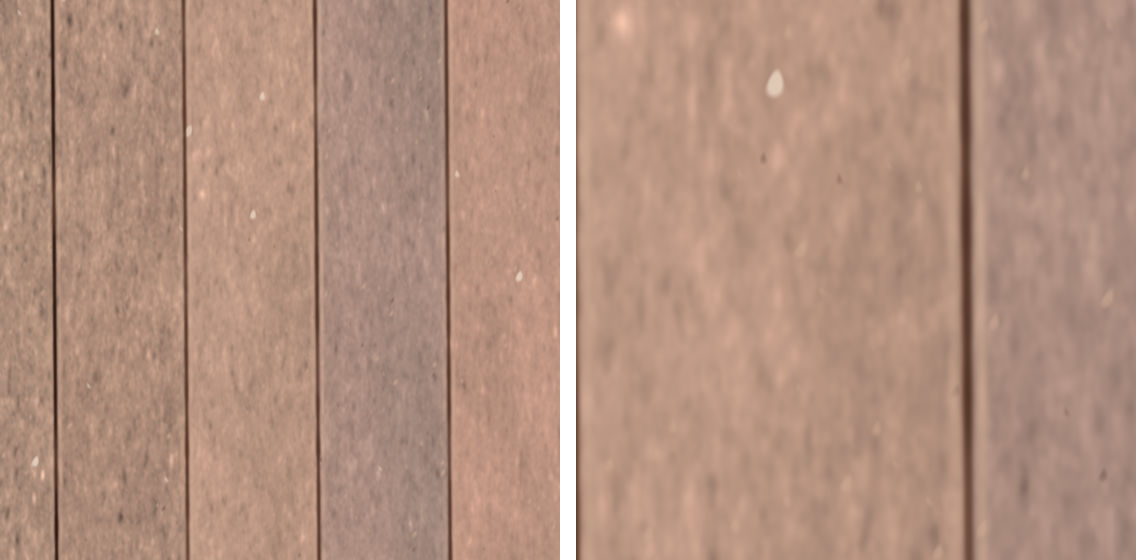
Left: the whole. Right: its middle third, enlarged.
Write a WebGL 2 fragment shader that draws this texture.

```glsl
#version 300 es
precision highp float;

uniform vec2 u_resolution;
out vec4 outColor;

// Board layout, in canvas units
const float BOARD_PITCH = 0.2343;
const float SEAM_BOTTOM = 0.1012;
const float SEAM_TOP = 0.0935;
const float SEAM_SOFTNESS = 0.0031;
const float LIP_OFFSET = 0.0085;
const float LIP_WIDTH = 0.0035;

// Colours
const vec3 BOARD_TONES[5] = vec3[5](
    vec3(0.680, 0.553, 0.478), vec3(0.686, 0.551, 0.478),
    vec3(0.732, 0.586, 0.510), vec3(0.680, 0.558, 0.504),
    vec3(0.738, 0.576, 0.505));
const float GRAIN_STRENGTH[5] = float[5](1.3, 1.2, 0.8, 0.85, 0.7);
const vec3 SEAM_BROWN = vec3(0.35, 0.22, 0.16);
const vec3 SEAM_GAP = vec3(0.17, 0.09, 0.06);
const vec3 LIP_COLOR = vec3(0.80, 0.66, 0.57);
const vec3 CHIP_COLOR = vec3(0.90, 0.82, 0.74);
const vec3 PIT_COLOR = vec3(0.42, 0.31, 0.26);
const vec3 GREY_WEAR = vec3(0.56, 0.48, 0.445);

// Wear amounts
const float FINE_GRAIN = 0.068;
const float LONG_GRAIN = 0.038;
const float BLOTCHES = 0.034;

vec2 hash2(vec2 cell, float seed) {
    uvec2 v = uvec2(ivec2(cell) + ivec2(4096)) + uvec2(uint(seed) * 7919u);
    v = v * 1664525u + 1013904223u;
    v.x += v.y * 1664525u;
    v.y += v.x * 1664525u;
    v ^= v >> 16u;
    v.x += v.y * 1664525u;
    v.y += v.x * 1664525u;
    v ^= v >> 16u;
    return vec2(v & 65535u) / 65535.0;
}

// Cellular noise: one signed soft bump per cell
float cellNoise(vec2 p, float seed) {
    vec2 base = floor(p);
    float sum = 0.0;
    for (int j = -1; j <= 1; j++)
    for (int i = -1; i <= 1; i++) {
        vec2 cell = base + vec2(i, j);
        vec2 d = p - cell - hash2(cell, seed);
        float falloff = max(0.0, 1.0 - dot(d, d));
        sum += (2.0 * hash2(cell, seed + 31.0).x - 1.0) * falloff * falloff;
    }
    return sum;
}

// Coverage of sparse soft flecks, one candidate per cell
float flecks(vec2 uv, float cells, float density, float maxRadius, float seed, float px) {
    vec2 base = floor(uv * cells);
    float cover = 0.0;
    for (int j = -1; j <= 1; j++)
    for (int i = -1; i <= 1; i++) {
        vec2 cell = base + vec2(i, j);
        vec2 pick = hash2(cell, seed + 7.0);
        vec2 d = uv - (cell + hash2(cell, seed)) / cells;
        float radius = maxRadius * mix(0.35, 1.0, pick.y * pick.y);
        d.x -= (pick.y - 0.6) * d.y;
        float taper = 0.7 - 0.18 * clamp(d.y / radius, -1.0, 1.0);
        float dist = length(vec2(d.x / taper, d.y * 0.85)) - radius;
        float edge = px + 0.0016;
        float fleck = 1.0 - smoothstep(-edge, edge, dist);
        cover = max(cover, fleck * step(pick.x, density) * mix(0.5, 1.0, pick.y));
    }
    return cover;
}

void main() {
    vec2 uv = gl_FragCoord.xy / u_resolution;
    float px = 1.0 / min(u_resolution.x, u_resolution.y);

    // Boards between slightly leaning seams
    float x = (uv.x - mix(SEAM_BOTTOM, SEAM_TOP, uv.y)) / BOARD_PITCH;
    int board = clamp(int(floor(x)) + 1, 0, 4);
    float across = fract(x);
    float nearestSeam = floor(x + 0.5);
    float seamOffset = (x - nearestSeam) * BOARD_PITCH;
    vec3 color = BOARD_TONES[board];

    // Broad weathering and a grey band on the fourth board
    float blotch = cellNoise(uv * vec2(16.0, 6.0), 1.0 + float(board));
    float wave = sin(uv.y * 7.0 + float(board) * 2.3 + sin(uv.x * 17.0));
    float greyBand = smoothstep(0.1, 0.8, across) * (0.7 + 0.3 * wave);
    color = mix(color, GREY_WEAR, board == 3 ? 0.46 * greyBand : 0.04 + 0.04 * wave);

    // Grain running along the boards, with sparse streaks where it peaks
    float longGrain = cellNoise(uv * vec2(80.0, 20.0), 11.0);
    float streak = cellNoise(uv * vec2(130.0, 52.0), 12.0);
    float fineGrain = 0.55 * streak + 0.7 * streak * abs(streak)
                    + 0.65 * cellNoise(uv * vec2(220.0, 130.0), 13.0);
    float grain = GRAIN_STRENGTH[board] * (FINE_GRAIN * fineGrain + LONG_GRAIN * longGrain);
    color *= 1.0 + grain + BLOTCHES * blotch;

    // Faint pits and pale chips
    color = mix(color, PIT_COLOR, 0.5 * flecks(uv, 20.0, 0.10, 0.0038, 21.0, px));
    color = mix(color, LIP_COLOR, 0.65 * flecks(uv, 30.0, 0.28, 0.0045, 22.0, px));
    color = mix(color, CHIP_COLOR, flecks(uv, 7.0, 0.24, 0.0095, 23.0, px));

    // Worn lips, brighter on the right of each seam
    float fray = cellNoise(vec2(nearestSeam * 5.0 + 0.5, uv.y * 30.0), 14.0);
    float lip = exp(-pow((abs(seamOffset) - LIP_OFFSET) / LIP_WIDTH, 2.0));
    float lipStrength = (seamOffset > 0.0 ? 0.48 : 0.28) + 0.3 * fray;
    color = mix(color, LIP_COLOR, lip * clamp(lipStrength, 0.0, 0.8));

    // Soft seams: the first is open and dark, the others partly filled
    bool isOpen = nearestSeam < 0.5;
    float fill = smoothstep(0.55, 1.0, sin(uv.y * 13.5 + nearestSeam * 2.0 - 0.8));
    float softness = SEAM_SOFTNESS * (1.0 + 0.10 * fray) + 0.3 * px;
    float seam = exp(-pow(abs(seamOffset) / softness, 2.4));
    vec3 seamColor = mix(SEAM_BROWN, SEAM_GAP, isOpen ? 0.95 - 0.5 * fill : 0.2);
    float depth = (isOpen ? 0.98 : 0.88) - 0.14 * fill + 0.07 * fray;
    color = mix(color, seamColor, seam * clamp(depth, 0.0, 1.0));

    outColor = vec4(clamp(color, 0.0, 1.0), 1.0);
}
```
